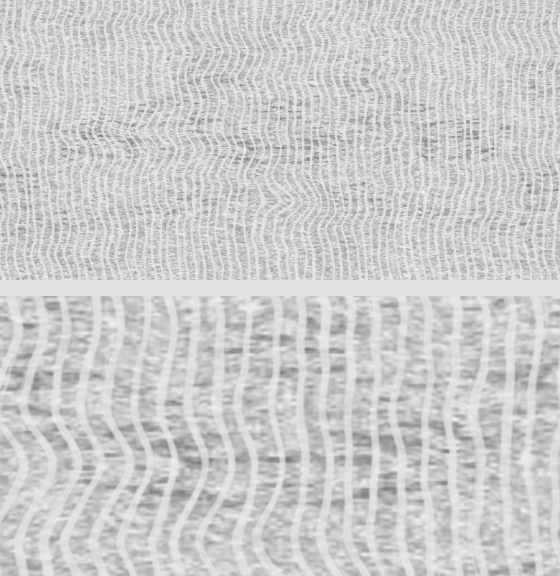
Top, the full canvas; bottom, a detail of the centre.
A Shadertoy shader for this texture:

```glsl
// Loose white gauze: wavy upright threads over a grey mat of fine cross fibres.
// Noise bends a row of threads together and singly; stretched noise makes the
// fibres, and mirrored, thresholded noise opens dark slits across the middle.

const float THREADS = 64.0;        // threads across the canvas
const float HALF_WIDTH = 0.16;     // thread half width, in thread spacings
const float SHARED_SWAY = 1.5;     // bend common to neighbouring threads
const float OWN_SWAY = 0.42;       // bend of each single thread
const float SNAG_PULL = 1.7;       // sideways pull at the snag
const vec2 SNAG_CENTER = vec2(1.06, 0.28);
const vec2 SNAG_SIZE = vec2(0.11, 0.055);
const float FIBRE_CONTRAST = 0.40;
const float SLIT_DEPTH = 0.20;
const vec3 THREAD_COLOR = vec3(0.895, 0.895, 0.893);
const vec3 MAT_COLOR = vec3(0.79, 0.79, 0.79);
const vec3 COOL_TINT = vec3(-0.005, -0.004, 0.007);
const vec3 WARM_TINT = vec3(0.001, 0.002, -0.004);

float hash(vec2 p) {
    return fract(sin(dot(p, vec2(127.1, 311.7))) * 43758.5453);
}

float noise(vec2 p) {
    vec2 i = floor(p), f = fract(p);
    f = f * f * (3.0 - 2.0 * f);
    return mix(mix(hash(i), hash(i + vec2(1, 0)), f.x),
               mix(hash(i + vec2(0, 1)), hash(i + vec2(1, 1)), f.x), f.y);
}

// Thread coordinate: whole numbers count threads, bent by shared folds
float threadCoord(vec2 p) {
    float fold = noise(vec2(p.x * 2.5, p.y * 11.0)) - 0.5;
    float ripple = noise(vec2(p.x * 5.0 + 30.0, p.y * 21.0)) - 0.5;
    vec2 s = (p - SNAG_CENTER) / SNAG_SIZE;
    return p.x * THREADS * 0.5 + SHARED_SWAY * (fold + 0.35 * ripple)
         - SNAG_PULL * exp(-dot(s, s));
}

// Coverage of the nearest threads, each with a thin stray strand beside it
float threadCover(float u, float y, float pixel) {
    float cover = 0.0;
    float soft = max(0.07, 0.8 * pixel);
    for (int k = -1; k <= 1; k++) {
        float id = floor(u) + float(k);
        float center = id + 0.5 + OWN_SWAY * (noise(vec2(id * 7.3, y * 13.0)) - 0.5);
        float width = HALF_WIDTH * mix(0.75, 1.25, noise(vec2(id * 3.1, y * 18.0)));
        float strength = mix(0.75, 1.0, noise(vec2(id * 5.7, y * 30.0)));
        float d = abs(u - center);
        cover = max(cover, strength * (1.0 - smoothstep(width - soft, width + soft, d)));

        float stray = center + 0.7 * (noise(vec2(id * 9.1, y * 9.0)) - 0.5);
        float faint = 0.55 * smoothstep(0.35, 0.75, noise(vec2(id * 2.3, y * 7.0)));
        cover = max(cover, faint * (1.0 - smoothstep(0.0, 0.06 + soft, abs(u - stray))));
    }
    return cover;
}

// Fine, nearly level cross fibres at three scales, around zero
float crossFibres(vec2 p) {
    p.y += 0.012 * noise(p * vec2(9.0, 5.0));
    return 0.45 * noise(p * vec2(110.0, 250.0))
         + 0.25 * noise(p * vec2(55.0, 160.0) + 17.0)
         + 0.30 * noise(p * vec2(190.0, 220.0) + 41.0) - 0.5;
}

// Dark slits, mirrored left to right and strongest in the middle rows
float slits(vec2 p) {
    vec2 m = vec2(abs(p.x - 1.0), p.y + 0.008 * noise(p * 11.0));
    float rows = exp(-pow((p.y - 0.47) / 0.28, 2.0));
    float patches = smoothstep(0.42, 0.75, noise(m * vec2(6.5, 13.0) + 4.0));
    float streak = smoothstep(0.45, 0.85, noise(m * vec2(30.0, 130.0) + 9.0));
    return streak * patches * mix(0.2, 1.0, rows);
}

void mainImage(out vec4 fragColor, in vec2 fragCoord) {
    vec2 p = fragCoord / iResolution.xy * vec2(2.0, 1.0);
    float pixel = THREADS / iResolution.x;

    // Mat of fibres, slits and a slow change of tone
    float fibres = crossFibres(p);
    float slit = slits(p);
    float haze = noise(p * vec2(4.0, 6.0) + 50.0) - 0.5;
    vec3 color = MAT_COLOR + FIBRE_CONTRAST * fibres + 0.03 * haze - SLIT_DEPTH * slit;

    // Small cool and warm flecks, cooler towards the top edge
    float cool = smoothstep(0.35, 0.65, noise(p * vec2(35.0, 70.0) + 70.0));
    cool = max(cool, smoothstep(0.8, 1.0, p.y));
    color += mix(WARM_TINT, COOL_TINT, cool);

    // Threads on top, faintly roughened by the fibres
    float cover = threadCover(threadCoord(p), p.y, pixel);
    color = mix(color, THREAD_COLOR + 0.07 * fibres, cover * 0.95);

    fragColor = vec4(clamp(color, 0.0, 1.0), 1.0);
}
```
